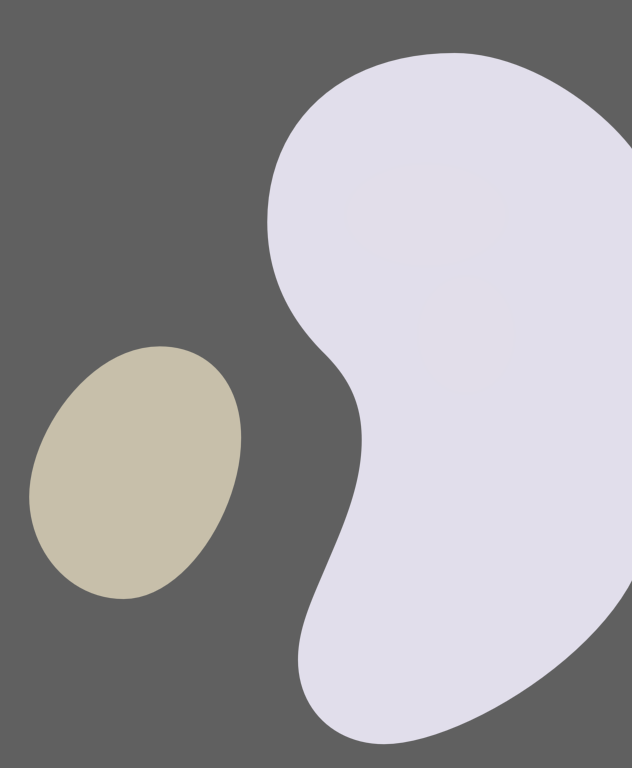
Reproduce this background procedurally as a Shadertoy shader.

```glsl
const vec3 GREY = vec3(0.377);
const vec3 LILAC = vec3(0.883, 0.871, 0.920);
const vec3 PINK_TINT = vec3(0.889, 0.871, 0.917);
const vec3 SAND = vec3(0.780, 0.750, 0.667);
const int CURVE_STEPS = 24;

vec2 cubicBezier(vec2 a, vec2 b, vec2 c, vec2 d, float t) {
    float s = 1.0 - t;
    return s * s * s * a + 3.0 * s * s * t * b + 3.0 * s * t * t * c + t * t * t * d;
}

float segmentDistance(vec2 p, vec2 a, vec2 b) {
    vec2 ab = b - a;
    float along = clamp(dot(p - a, ab) / dot(ab, ab), 0.0, 1.0);
    return length(p - a - ab * along);
}

// Extends an outline: x keeps the nearest distance, y flips at each crossing.
vec2 addCurve(vec2 outline, vec2 p, vec2 a, vec2 b, vec2 c, vec2 d) {
    vec2 start = a;
    for (int i = 1; i <= CURVE_STEPS; i++) {
        vec2 end = cubicBezier(a, b, c, d, float(i) / float(CURVE_STEPS));
        outline.x = min(outline.x, segmentDistance(p, start, end));
        if ((start.y > p.y) != (end.y > p.y)) {
            float crossing = mix(start.x, end.x, (p.y - start.y) / (end.y - start.y));
            if (p.x < crossing) outline.y = -outline.y;
        }
        start = end;
    }
    return outline;
}

float beanDistance(vec2 p) {
    vec2 top = vec2(0.592, 0.931);
    vec2 shoulder = vec2(0.348, 0.711);
    vec2 upperBend = vec2(0.419, 0.543);
    vec2 waist = vec2(0.471, 0.427);
    vec2 lowerBend = vec2(0.428, 0.271);
    vec2 hip = vec2(0.388, 0.141);
    vec2 bottom = vec2(0.500, 0.031);
    vec2 lowerRight = vec2(0.8255, 0.249);
    vec2 upperRight = vec2(0.8255, 0.803);

    vec2 o = vec2(10.0, 1.0);
    o = addCurve(o, p, top, vec2(0.443, 0.931), vec2(0.348, 0.841), shoulder);
    o = addCurve(o, p, shoulder, vec2(0.348, 0.629), vec2(0.387, 0.576), upperBend);
    o = addCurve(o, p, upperBend, vec2(0.453, 0.510), vec2(0.471, 0.477), waist);
    o = addCurve(o, p, waist, vec2(0.471, 0.372), vec2(0.449, 0.320), lowerBend);
    o = addCurve(o, p, lowerBend, vec2(0.408, 0.223), vec2(0.388, 0.184), hip);
    o = addCurve(o, p, hip, vec2(0.388, 0.076), vec2(0.436, 0.031), bottom);
    o = addCurve(o, p, bottom, vec2(0.592, 0.031), vec2(0.768, 0.134), lowerRight);
    o = addCurve(o, p, lowerRight, vec2(0.898, 0.395), vec2(0.898, 0.688), upperRight);
    o = addCurve(o, p, upperRight, vec2(0.781, 0.863), vec2(0.684, 0.931), top);
    return o.x * o.y;
}

float pebbleDistance(vec2 p) {
    vec2 top = vec2(0.208, 0.549);
    vec2 right = vec2(0.314, 0.430);
    vec2 bottom = vec2(0.161, 0.220);
    vec2 left = vec2(0.038, 0.353);

    vec2 o = vec2(10.0, 1.0);
    o = addCurve(o, p, top, vec2(0.273, 0.549), vec2(0.314, 0.500), right);
    o = addCurve(o, p, right, vec2(0.314, 0.336), vec2(0.241, 0.220), bottom);
    o = addCurve(o, p, bottom, vec2(0.089, 0.220), vec2(0.038, 0.284), left);
    o = addCurve(o, p, left, vec2(0.038, 0.434), vec2(0.115, 0.549), top);
    return o.x * o.y;
}

float coverage(float dist, float pixel) {
    return 1.0 - smoothstep(-0.75 * pixel, 0.75 * pixel, dist);
}

float softSpot(vec2 p, vec2 center, vec2 radius) {
    return 1.0 - smoothstep(0.7, 1.1, length((p - center) / radius));
}

void mainImage(out vec4 fragColor, in vec2 fragCoord) {
    float pixel = 1.0 / iResolution.y;
    vec2 p = fragCoord * pixel;

    // Faint warm patches inside the large shape
    float upperSpot = softSpot(p, vec2(0.555, 0.720), vec2(0.110, 0.070));
    float lowerSpot = softSpot(p, vec2(0.607, 0.564), vec2(0.066, 0.080));
    vec3 beanColor = mix(LILAC, PINK_TINT, 0.6 * max(upperSpot, lowerSpot));

    // Flat shapes over the backdrop
    vec3 color = mix(GREY, beanColor, coverage(beanDistance(p), pixel));
    color = mix(color, SAND, coverage(pebbleDistance(p), pixel));
    fragColor = vec4(color, 1.0);
}
```
